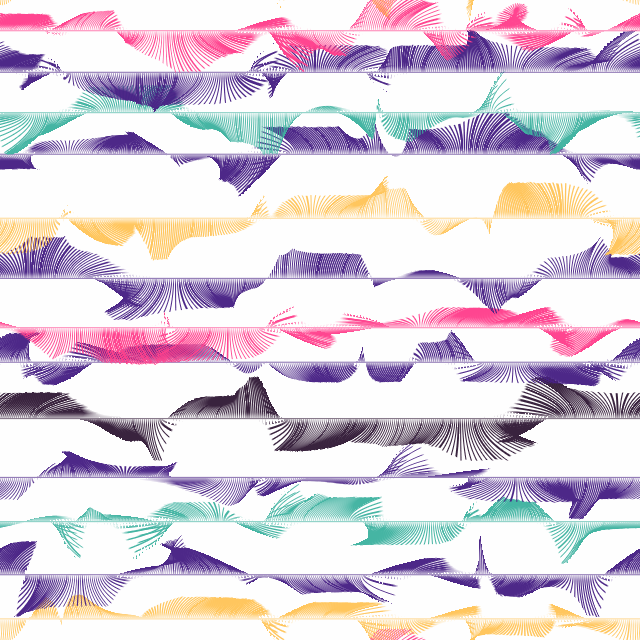
Write a WebGL 2 fragment shader that draws this pattern.

```glsl
#version 300 es
precision highp float;
// Thirteen coloured ribbons of fine strands, fanning and folding off straight baselines.
// Each strand leaves its baseline at s and leans sideways as it rises; every pixel
// searches for the strands that cross it, so folded ribbons overlap by themselves.
uniform vec2 u_resolution;
out vec4 outColor;

const int ROWS = 13;
const int SAMPLES = 44;          // search steps per row
const float STRANDS = 330.0;     // strands across the canvas
const float STRAND_HALF = 0.00085;
const float MAX_HEIGHT = 0.066;
const float MAX_LEAN = 0.068;
const float HEIGHT_CELLS = 10.0;
const float LEAN_CELLS = 13.0;
const float SPIKE_CELLS = 6.0;
const float BASE_HALF = 0.0009;  // baseline half width
const float BASE_FADE = 0.011;   // pale strip beside the baseline
const float INK = 0.97;

const vec3 PAPER = vec3(0.995);
const vec3 PALETTE[5] = vec3[5](
  vec3(0.28, 0.13, 0.52),   // purple
  vec3(1.00, 0.25, 0.55),   // pink
  vec3(0.25, 0.70, 0.63),   // teal
  vec3(1.00, 0.77, 0.35),   // yellow
  vec3(0.20, 0.11, 0.22));  // aubergine
const int ROW_COLOR[ROWS] = int[ROWS](3, 0, 2, 0, 4, 0, 1, 0, 3, 0, 2, 0, 1);
const float ROW_Y[ROWS] = float[ROWS](0.033, 0.102, 0.185, 0.254, 0.346, 0.434,
  0.488, 0.565, 0.659, 0.759, 0.824, 0.887, 0.952);

float hash(vec2 p) {
  return fract(sin(dot(p, vec2(12.9898, 78.233))) * 43758.5453);
}

// Value noise from -1 to 1 that wraps once across the canvas.
float wrapNoise(float x, float cells, float seed) {
  float cell = floor(x * cells);
  float f = fract(x * cells);
  float a = hash(vec2(mod(cell, cells), seed));
  float b = hash(vec2(mod(cell + 1.0, cells), seed));
  return mix(a, b, f * f * (3.0 - 2.0 * f)) * 2.0 - 1.0;
}

// One pointed horn per cell, up or down.
float spike(float s, float row) {
  vec2 id = vec2(mod(floor(s * SPIKE_CELLS), SPIKE_CELLS), row + 130.0);
  float d = abs(fract(s * SPIKE_CELLS) - 0.35 - 0.3 * hash(id)) / SPIKE_CELLS;
  return 1.8 * (2.0 * hash(id + 0.5) - 1.0) * max(exp(-65.0 * d) - 0.04, 0.0);
}

// Signed ribbon height: clipped swells with flat tops, plus horns.
float ribbonHeight(float s, float row) {
  float n = 1.6 * wrapNoise(s, HEIGHT_CELLS, row + 3.0);
  float limit = 0.62 + 0.28 * wrapNoise(s, 4.0, row + 9.0);
  float h = MAX_HEIGHT * clamp(clamp(n, -limit, limit) + spike(s, row), -1.0, 1.0);
  return (h < 0.0 ? -1.0 : 1.0) * max(abs(h), 0.0003);
}

float ribbonLean(float s, float row) {
  return MAX_LEAN * wrapNoise(s, LEAN_CELLS, row + 37.0);
}

// Horizontal place, at height dy, of the strand rooted at s.
float strandX(float s, float dy, float row) {
  float t = clamp(dy / ribbonHeight(s, row), 0.0, 1.25);
  return s + ribbonLean(s, row) * t * t;
}

// Ink of one strand crossing; stretch is the local spread of the fan.
float strandInk(float s, float dy, float stretch, float row, float px) {
  float h = ribbonHeight(s, row);
  float t = dy / h;
  float slope = 2.0 * ribbonLean(s, row) * t / h;
  float spacing = stretch * inversesqrt(1.0 + slope * slope) / STRANDS;
  float rnd = hash(vec2(mod(floor(s * STRANDS), STRANDS), row));
  // Strands thicken in bands, in thin ribbons and at random accents
  float halfWidth = STRAND_HALF * (1.0 + 0.45 * wrapNoise(s, 16.0, row + 90.0));
  halfWidth *= 1.0 + 0.9 * (1.0 - smoothstep(0.004, 0.028, abs(h)));
  halfWidth *= 1.0 + 0.8 * step(0.86, rnd);
  float d = abs(fract(s * STRANDS) - 0.5) * spacing;
  float line = clamp((halfWidth - d) / px + 0.5, 0.0, 1.0);
  float average = min(1.0, 2.0 * halfWidth / max(spacing, 1e-5));
  float ink = mix(average, line, smoothstep(0.8, 2.0, spacing / px));
  // Uneven tips, a soft root and smooth ends
  float tip = 1.0 - 0.04 * rnd;
  ink *= clamp((tip - t) * abs(h) / px + 0.5, 0.0, 1.0);
  ink *= clamp(t * abs(h) / px + 0.5, 0.0, 1.0);
  return ink * mix(0.4, 1.0, smoothstep(0.0, BASE_FADE, abs(dy)));
}

// Ink of a whole ribbon: every sign change of the offset is one crossing.
float ribbonInk(float x, float dy, float row, float px) {
  float ds = 2.0 * (MAX_LEAN * 1.57 + 0.002) / float(SAMPLES);
  float s = x - ds * float(SAMPLES) * 0.5;
  float before = strandX(s, dy, row) - x;
  float clear = 1.0;
  for (int i = 0; i < SAMPLES; i++) {
    float after = strandX(s + ds, dy, row) - x;
    if ((before < 0.0) != (after < 0.0)) {
      float lo = s, hi = s + ds;
      for (int k = 0; k < 7; k++) {  // bisect to the exact root
        float mid = 0.5 * (lo + hi);
        bool same = (strandX(mid, dy, row) < x) == (before < 0.0);
        lo = same ? mid : lo;
        hi = same ? hi : mid;
      }
      float root = 0.5 * (lo + hi);
      float e = 0.0008;
      float stretch = abs(strandX(root + e, dy, row) - strandX(root - e, dy, row)) / (2.0 * e);
      clear *= 1.0 - strandInk(root, dy, stretch, row, px);
    }
    before = after;
    s += ds;
  }
  return 1.0 - clear;
}

void main() {
  vec2 p = gl_FragCoord.xy / u_resolution;
  float px = 1.0 / min(u_resolution.x, u_resolution.y);
  vec3 color = PAPER;
  for (int i = 0; i < ROWS; i++) {
    float dy = p.y - ROW_Y[i];
    dy -= floor(dy + 0.5);  // wrap top to bottom
    if (abs(dy) > MAX_HEIGHT + 0.003) continue;
    float ink = ribbonInk(p.x, dy, float(i), px);
    float base = clamp((BASE_HALF - abs(dy)) / px + 0.5, 0.0, 1.0);
    color = mix(color, PALETTE[ROW_COLOR[i]], INK * max(ink, 0.6 * base));
  }
  outColor = vec4(color, 1.0);
}
```
